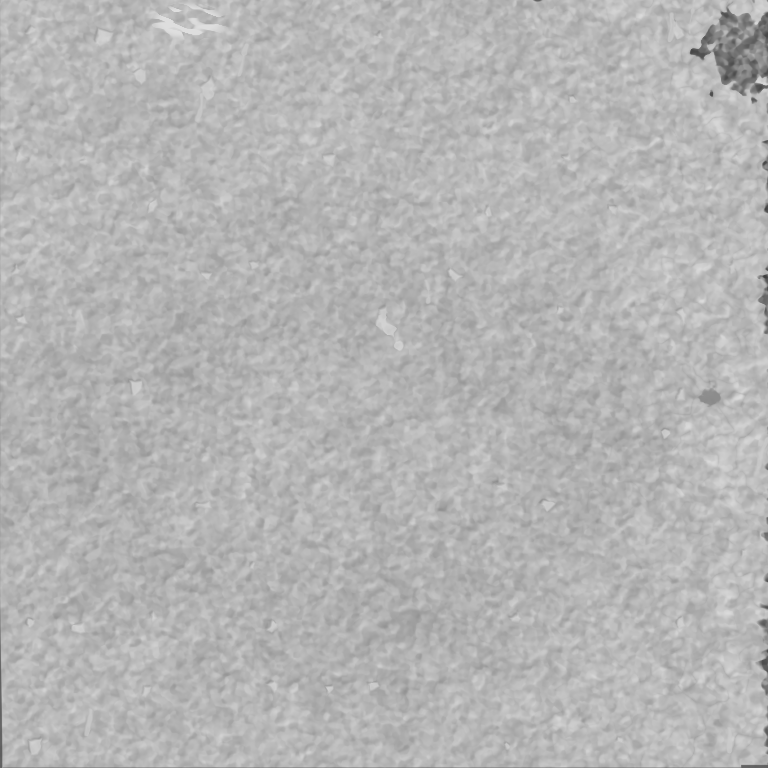
This texture is drawn by a Shadertoy shader. Its source:

```glsl
vec3 hash3(vec2 p) {
    vec3 q = fract(p.xyx * vec3(0.1031, 0.1030, 0.0973));
    q += dot(q, q.yxz + 33.33);
    return fract((q.xxy + q.yzz) * q.zyx);
}

// Cellular noise with softly blended cell values, 0 to 1
float softCells(vec2 p) {
    vec2 cell = floor(p), f = p - cell;
    float sum = 0.0, total = 0.0;
    for (int y = -1; y <= 1; y++)
    for (int x = -1; x <= 1; x++) {
        vec2 o = vec2(x, y);
        vec3 h = hash3(cell + o + 71.0);
        vec2 d = o + h.xy - f;
        float w = exp(-5.0 * dot(d, d));
        sum += w * h.z;
        total += w;
    }
    return sum / total;
}

float segment(vec2 p, vec2 a, vec2 b) {
    vec2 ab = b - a;
    return length(p - a - ab * clamp(dot(p - a, ab) / dot(ab, ab), 0.0, 1.0));
}

// Signed distance to one angular chip per grid cell
float chips(vec2 uv) {
    vec2 p = uv * 13.0, cell = floor(p);
    vec3 h = hash3(cell + 5.0), k = hash3(cell + 190.0);
    if (k.x > 0.22) return 1.0;
    vec2 d = (p - cell - 0.25 - 0.5 * h.xy) / 13.0;
    float a = h.z * 6.28;
    d = mat2(cos(a), sin(a), -sin(a), cos(a)) * d;
    vec2 size = mix(0.004, 0.01, k.y * k.y) * vec2(1.0, 0.45 + 0.45 * k.z);
    float box = max(abs(d.x) - size.x, abs(d.y) - size.y);
    return max(box, dot(d, vec2(0.6, 0.8)) - size.y * 0.7);
}

void mainImage(out vec4 fragColor, in vec2 fragCoord) {
    vec2 uv = fragCoord / iResolution.xy;
    vec2 p = uv + 0.0012 * sin(uv.yx * vec2(137.0, 113.0) + 1.5 * sin(uv * 71.0));
    float fine = softCells(p * 175.0);
    float medium = softCells(p * vec2(100.0, 108.0));
    float coarse = softCells(p * 52.0 + 19.0);
    float rightSide = smoothstep(0.55, 0.95, uv.x + 0.25 * (softCells(uv * 6.0) - 0.5));

    // Broad stains: pale right side and a dark oval ring
    float ring = length((uv - vec2(0.44, 0.4)) / vec2(0.33, 0.23)) - 1.0;
    float tone = 0.716 + 0.014 * rightSide - 0.022 * exp(-6.0 * ring * ring);
    tone -= 0.004 * smoothstep(0.3, -0.3, ring);
    tone += 0.018 * (softCells(p * 9.0) - 0.5) + 0.027 * (softCells(p * 24.0 + 7.0) - 0.5);

    // Plaster grain with shallow relief, wormlike on the right
    float relief = medium - softCells((p + vec2(0.003, -0.004)) * vec2(100.0, 108.0));
    float worms = abs(2.0 * softCells(p * 72.0 + 30.0) - 1.0) - 0.33;
    tone += 0.03 * (coarse - 0.5) + 0.065 * (medium - 0.5) + 0.08 * (fine - 0.5);
    tone += 0.06 * relief + mix(0.025, 0.085, rightSide) * worms;

    // Pale chips with a thin shadow above left
    float rough = 0.005 * (medium - 0.5) + 0.002 * (fine - 0.5);
    float chip = chips(uv) + rough;
    float shade = chips(uv + vec2(0.002, -0.0025)) + rough;
    float blob = min(segment(p, vec2(0.5, 0.578), vec2(0.509, 0.572)) - 0.008,
                     segment(p, vec2(0.511, 0.568), vec2(0.519, 0.545)) - 0.005);
    chip = min(chip, blob + rough * 2.5);
    tone -= 0.07 * smoothstep(0.002, -0.002, shade);
    tone = mix(tone, 0.81 + 0.05 * (fine - 0.5), 0.95 * smoothstep(0.002, -0.002, chip));

    // Thin scattered scratches
    for (int i = 0; i < 8; i++) {
        vec3 h = hash3(vec2(float(i) * 7.0 + 3.0, 41.0));
        vec2 tip = h.xy + vec2(0.03 * (h.z - 0.5), 0.02 + 0.02 * h.z);
        float d = segment(p, h.xy, tip) - 0.0015 + rough;
        tone = mix(tone, 0.8, 0.75 * smoothstep(0.002, -0.001, d));
    }

    // Bright flaked streaks near the top
    vec2 s = (uv - vec2(0.245, 0.972)) / vec2(0.055, 0.026);
    float flakes = softCells(vec2(p.x + p.y * 0.5, p.y + p.x * 0.15) * vec2(60.0, 190.0));
    float streak = smoothstep(0.5, 0.68, flakes) * smoothstep(1.1, 0.6, length(s));
    tone = mix(tone, 0.87, streak);

    // Crumbled dark patch and small pit
    float ragged = 0.035 * (medium - 0.5) + 0.03 * (coarse - 0.5) + 0.015 * (fine - 0.5);
    float patchDist = length((uv - vec2(0.968, 0.937)) * vec2(1.1, 0.9)) - 0.048 + ragged;
    float crumbs = 0.48 + 0.25 * (medium - 0.5) + 0.3 * (fine - 0.5);
    tone = mix(tone, crumbs, 0.95 * smoothstep(0.004, -0.004, patchDist));
    float pit = length(uv - vec2(0.922, 0.48)) - 0.008 + ragged * 0.5;
    tone = mix(tone, 0.52, 0.8 * smoothstep(0.003, -0.003, pit));

    // Chipped right border and worn remaining edges
    float bite = 0.016 * (softCells(vec2(3.0, uv.y * 110.0)) - 0.5)
               + 0.012 * (softCells(vec2(9.0, uv.y * 14.0)) - 0.5)
               + 0.012 * (medium - 0.5);
    float border = 1.0 - uv.x - bite;
    tone = mix(tone, 0.24 + 0.4 * fine, smoothstep(0.003, -0.003, border));
    float left = uv.x - 0.003 * smoothstep(0.25, 0.0, uv.y);
    float corner = max(0.965 - uv.x, uv.y - 0.004);
    float nick = length((uv - vec2(0.7, 1.0)) * vec2(0.4, 1.0)) - 0.002;
    float worn = min(min(left, uv.y - 0.0005), min(corner, nick));
    tone = mix(tone, 0.3, 0.8 * smoothstep(0.001, -0.001, worn));

    fragColor = vec4(vec3(clamp(tone, 0.0, 1.0)), 1.0);
}
```
